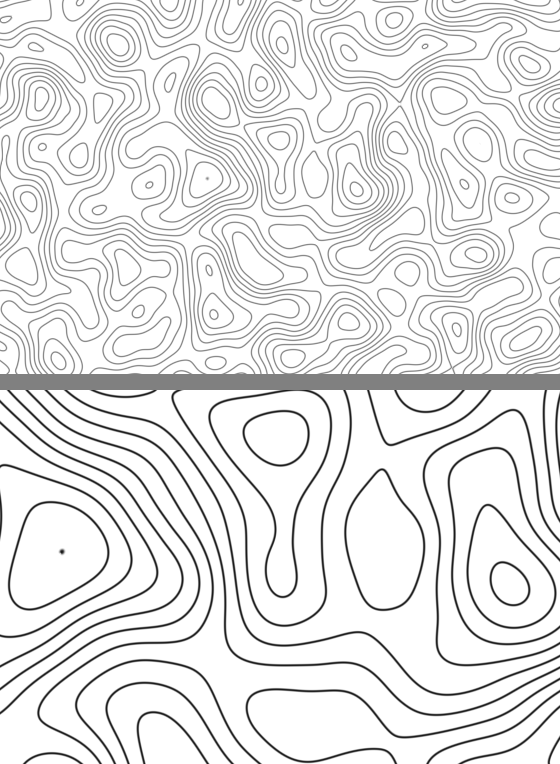
Top: the whole. Bottom: its middle third, enlarged.
Give the GLSL for this pattern, as a Shadertoy shader.

```glsl
// Topographic contour map: thin dark isolines on white paper.
// A smooth height field is summed from rotated gradient noise, and each line
// is inked by its distance to the nearest height level, filtered to the pixel.

const float TAU = 6.2831853;
const vec3 PAPER = vec3(1.0);
const vec3 INK = vec3(0.09);
const float LINE_WIDTH = 0.0018;   // in canvas heights
const float FILTER_RADIUS = 1.12;  // in pixels
const float HILL_SCALE = 6.2;      // noise cells per canvas height
const float LEVEL_STEP = 0.113;    // height between two contours

float hash(vec2 p) {
    return fract(sin(dot(p, vec2(127.1, 311.7))) * 43758.5453);
}

mat2 rotation(float angle) {
    float c = cos(angle), s = sin(angle);
    return mat2(c, s, -s, c);
}

// Slope contribution of one lattice corner
float cornerSlope(vec2 corner, vec2 offset) {
    float angle = TAU * hash(corner);
    return dot(vec2(cos(angle), sin(angle)), offset);
}

// Gradient noise with quintic blending
float gradientNoise(vec2 p) {
    vec2 cell = floor(p);
    vec2 f = p - cell;
    vec2 blend = f * f * f * (f * (f * 6.0 - 15.0) + 10.0);
    vec2 e = vec2(1.0, 0.0);
    float low = mix(cornerSlope(cell, f),
                    cornerSlope(cell + e.xy, f - e.xy), blend.x);
    float high = mix(cornerSlope(cell + e.yx, f - e.yx),
                     cornerSlope(cell + e.xx, f - e.xx), blend.x);
    return mix(low, high, blend.y);
}

// Terrain height, counted in contour levels
float terrain(vec2 p) {
    vec2 q = p * HILL_SCALE;
    float hills = gradientNoise(rotation(0.55) * q + vec2(17.3, 5.8));
    float swell = gradientNoise(rotation(1.3) * q * 0.4 + vec2(41.7, 23.1));
    float lumps = gradientNoise(rotation(2.1) * q * 1.8 + vec2(8.4, 61.9));
    return (hills + 0.5 * swell + 0.13 * lumps) / LEVEL_STEP;
}

// Distance to the nearest contour, in canvas heights
float contourDistance(vec2 p) {
    vec2 e = vec2(0.0006, 0.0);
    float height = terrain(p);
    vec2 slope = vec2(terrain(p + e.xy), terrain(p + e.yx)) - height;
    float toLevel = abs(fract(height) - 0.5);
    return toLevel * e.x / max(length(slope), 1e-5);
}

// Running integral of a tent filter of radius one
float tentIntegral(float x) {
    x = clamp(x, -1.0, 1.0);
    return 0.5 + x - 0.5 * x * abs(x);
}

// Share of the filter covered by a line at the given distance
float lineCoverage(float dist, float width, float radius) {
    return tentIntegral((dist + 0.5 * width) / radius)
         - tentIntegral((dist - 0.5 * width) / radius);
}

void mainImage(out vec4 fragColor, in vec2 fragCoord) {
    vec2 p = fragCoord / iResolution.y;
    float radius = FILTER_RADIUS / iResolution.y;
    float ink = lineCoverage(contourDistance(p), LINE_WIDTH, radius);
    fragColor = vec4(mix(PAPER, INK, ink), 1.0);
}
```
